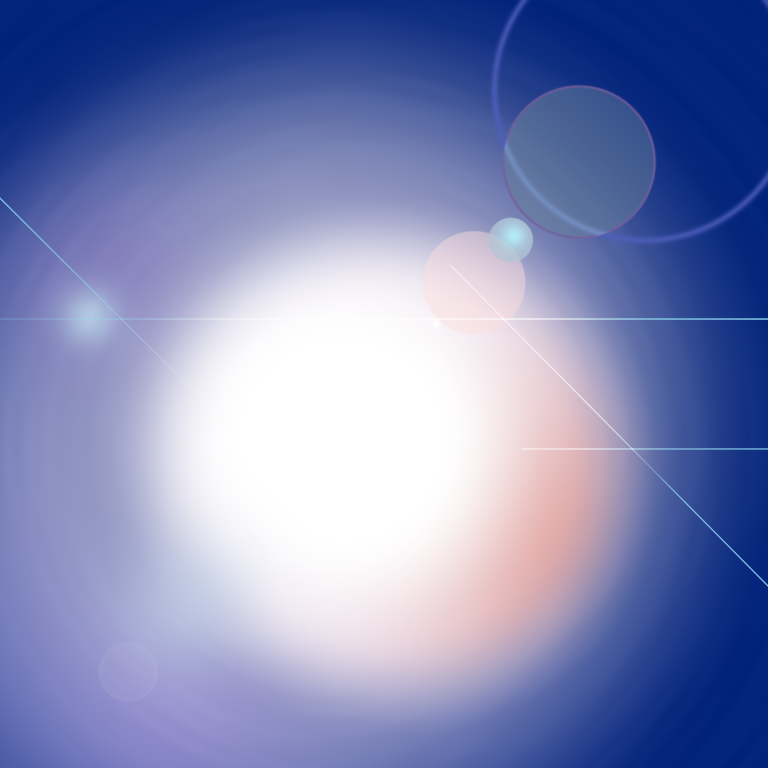
Write a Shadertoy shader that draws this background.

```glsl
// A lens flare: a white core with a coral rim, glowing against deep blue.
// Soft radial layers are blended from back to front, then ghost discs,
// a thin halo ring and tapered light streaks are laid over them.

const vec3 NAVY     = vec3(0.01, 0.14, 0.48);
const vec3 LAVENDER = vec3(0.58, 0.58, 0.82);
const vec3 HAZE     = vec3(0.58, 0.60, 0.76);
const vec3 VIOLET   = vec3(0.54, 0.46, 0.76);
const vec3 PALE     = vec3(0.91, 0.87, 0.93);
const vec3 CORAL    = vec3(0.88, 0.65, 0.64);
const vec3 ICE      = vec3(0.72, 0.82, 0.90);
const vec3 CYAN     = vec3(0.56, 0.86, 0.95);
const vec3 WHITE    = vec3(1.0);

float hash(vec2 p) {
    return fract(sin(dot(p, vec2(127.1, 311.7))) * 43758.5453);
}

float noise(vec2 p) {
    vec2 i = floor(p), f = fract(p);
    f = f * f * (3.0 - 2.0 * f);
    return mix(mix(hash(i), hash(i + vec2(1, 0)), f.x),
               mix(hash(i + vec2(0, 1)), hash(i + vec2(1, 1)), f.x), f.y);
}

// Full inside the inner radius, gone at the outer one
float falloff(vec2 p, vec2 centre, float inner, float outer) {
    return 1.0 - smoothstep(inner, outer, length(p - centre));
}

float glow(vec2 p, vec2 centre, float size) {
    vec2 d = (p - centre) / size;
    return exp(-0.5 * dot(d, d));
}

float disc(vec2 p, vec2 centre, float radius, float px) {
    return falloff(p, centre, radius - px, radius + px);
}

float ring(vec2 p, vec2 centre, float radius, float width) {
    float d = (length(p - centre) - radius) / width;
    return exp(-d * d);
}

// Thin segment from a to b whose strength runs from fade.x to fade.y
float streak(vec2 p, vec2 a, vec2 b, vec2 fade, float px) {
    vec2 ab = b - a;
    float t = clamp(dot(p - a, ab) / dot(ab, ab), 0.0, 1.0);
    float d = length(p - a - ab * t);
    float halfWidth = 0.0007;
    return (1.0 - smoothstep(halfWidth - 0.5 * px, halfWidth + 0.7 * px, d))
           * mix(fade.x, fade.y, t);
}

vec3 background(vec2 p) {
    // Wide blue and violet haze
    vec3 col = mix(NAVY, LAVENDER, falloff(p, vec2(0.27, 0.27), 0.05, 0.70));
    col = mix(col, HAZE, falloff(p, vec2(0.44, 0.45), 0.25, 0.61));
    col = mix(col, VIOLET, 0.40 * glow(p, vec2(0.14, 0.64), 0.09));
    col = mix(col, VIOLET + 0.10, 0.40 * glow(p, vec2(0.23, 0.08), 0.10));

    // Bright disc with a coral lower right side
    vec3 rim = mix(PALE, CORAL, glow(p, vec2(0.70, 0.31), 0.15));
    col = mix(col, rim, falloff(p, vec2(0.515, 0.39), 0.21, 0.36));
    col = mix(col, WHITE, falloff(p, vec2(0.445, 0.425), 0.12, 0.34));

    // Cool patches on the left
    col = mix(col, ICE + vec3(0.05, 0.01, 0.01), 0.65 * glow(p, vec2(0.24, 0.21), 0.065));
    return mix(col, ICE, 0.85 * glow(p, vec2(0.117, 0.587), 0.027));
}

vec3 addGhosts(vec3 col, vec2 p, float px) {
    // Large disc crossed by the halo ring
    vec2 c = vec2(0.754, 0.789);
    float inside = disc(p, c, 0.099, px);
    float shade = clamp(0.5 - dot(p - c, vec2(3.0)), 0.0, 1.0);
    vec3 fill = mix(vec3(0.24, 0.35, 0.55), vec3(0.43, 0.51, 0.64), shade);
    col = mix(col, fill, 0.80 * inside);
    col = mix(col, vec3(0.46, 0.36, 0.62), 0.75 * ring(p, c, 0.0985, 0.0018));
    vec3 ringColor = mix(vec3(0.31, 0.37, 0.74), vec3(0.46, 0.57, 0.78), inside);
    col = mix(col, ringColor, 0.75 * ring(p, vec2(0.840, 0.883), 0.196, 0.0045));

    // Rosy disc, small icy disc and a faint bubble
    col = mix(col, vec3(0.99, 0.87, 0.87), 0.45 * disc(p, vec2(0.617, 0.632), 0.067, px));
    float ice = disc(p, vec2(0.665, 0.6875), 0.029, px);
    col = mix(col, vec3(0.70, 0.77, 0.83), 0.75 * ice);
    col = mix(col, vec3(0.70, 0.92, 0.96), ice * glow(p, vec2(0.669, 0.693), 0.011));
    vec2 bubble = vec2(0.167, 0.125);
    col = mix(col, PALE, 0.05 * disc(p, bubble, 0.037, px)
                       + 0.07 * ring(p, bubble, 0.037, 0.002));
    return mix(col, WHITE, glow(p, vec2(0.568, 0.578), 0.0035));
}

vec3 addStreaks(vec3 col, vec2 p, float px) {
    float level = streak(p, vec2(0.0, 0.5846), vec2(1.0, 0.5846), vec2(0.25, 1.0), px);
    level += streak(p, vec2(0.68, 0.4154), vec2(1.0, 0.4154), vec2(0.6, 0.85), px);
    level += streak(p, vec2(0.0, 0.742), vec2(0.28, 0.463), vec2(0.9, 0.0), px);
    float dim = 1.0 - 0.6 * glow(p, vec2(0.845, 0.395), 0.025);
    level += dim * streak(p, vec2(0.586, 0.655), vec2(1.0, 0.237), vec2(0.5, 0.9), px);
    // Streaks turn white where they cross the bright disc
    vec3 tint = mix(CYAN, WHITE, falloff(p, vec2(0.50, 0.42), 0.25, 0.40));
    return mix(col, tint, clamp(level, 0.0, 1.0));
}

void mainImage(out vec4 fragColor, in vec2 fragCoord) {
    vec2 p = fragCoord / iResolution.xy;
    float px = 1.0 / iResolution.y;
    vec3 col = background(p);

    // Faint concentric brush arcs outside the core
    vec2 q = p - vec2(0.45, 0.42);
    float r = length(q);
    float arcs = noise(vec2(r * 75.0, dot(q, vec2(5.0, 3.0)) / max(r, 0.01))) - 0.5;
    col += 0.02 * arcs * smoothstep(0.2, 0.45, r);

    col = addGhosts(col, p, px);
    col = addStreaks(col, p, px);
    fragColor = vec4(clamp(col, 0.0, 1.0), 1.0);
}
```
